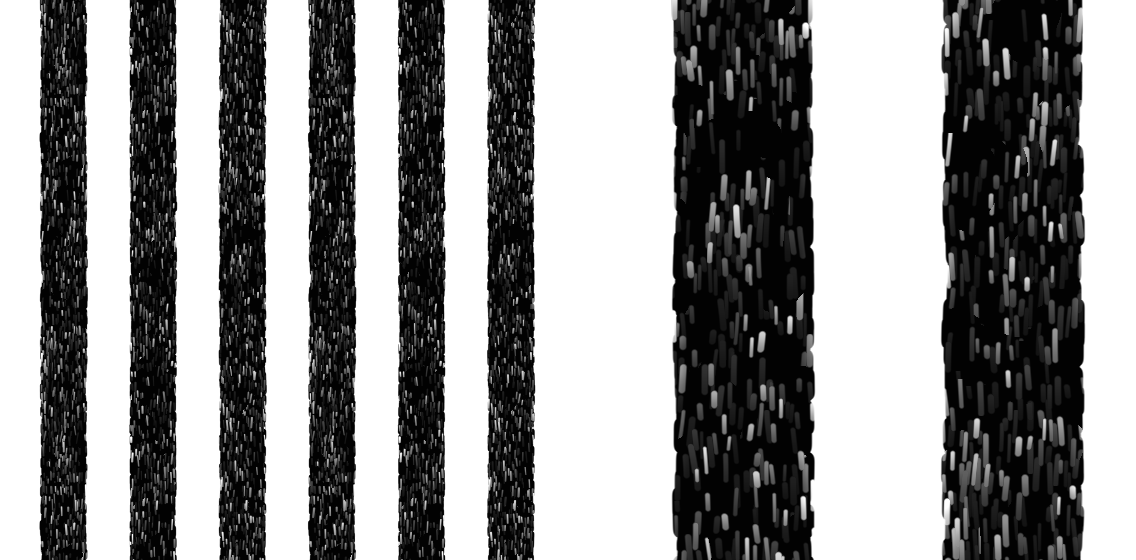
Left: the whole. Right: its middle third, enlarged.
A Shadertoy shader for this pattern:

```glsl
// Six hand-inked vertical stripes on white, filled with short dry-brush flecks.
// A tile of three stripes repeats across and down; flecks are jittered rounded
// strokes in staggered cells, and overlapping dashes roughen the stripe edges.

#define PITCH 0.1598          // distance between stripe centres
#define FIRST_CENTRE 0.1137
#define HALF_WIDTH 0.041
#define STRIPES 3.0           // stripes in one tile
#define TILE_HEIGHT 0.693
#define COLUMNS 14.0          // fleck columns in one stripe
#define ROWS 29.0             // fleck rows in one tile
#define EDGE_DASHES 34.0      // edge dashes in one tile
#define EDGE_ROUGHNESS 0.0034
#define WANDER 0.0018         // slow drift of the edges
#define DENSITY 0.50          // share of cells that hold a fleck
#define INK 0.008

float hash(vec3 p) {
    p = fract(p * 0.1031);
    p += dot(p, p.zyx + 31.32);
    return fract((p.x + p.y) * p.z);
}

// Gradient noise, periodic in y
float cornerSlope(vec2 cell, vec2 offset, float period) {
    float angle = 6.2832 * hash(vec3(cell.x, mod(cell.y, period), 71.0));
    return dot(vec2(cos(angle), sin(angle)), offset);
}

float gradientNoise(vec2 p, float period) {
    vec2 i = floor(p), f = fract(p);
    vec2 w = f * f * f * (f * (f * 6.0 - 15.0) + 10.0);
    vec2 e = vec2(1.0, 0.0);
    float low = mix(cornerSlope(i, f, period),
                    cornerSlope(i + e, f - e, period), w.x);
    float high = mix(cornerSlope(i + e.yx, f - e.yx, period),
                     cornerSlope(i + e.xx, f - e.xx, period), w.x);
    return mix(low, high, w.y);
}

// Distance from the stripe centre to its rough edge on one side
float edgeReach(float t, float stripe, float side) {
    float seed = stripe * 2.0 + side;
    float dash = 0.0;
    for (float k = 0.0; k < 2.0; k++) {
        float v = t * EDGE_DASHES + 0.5 * k;
        float r = hash(vec3(mod(floor(v), EDGE_DASHES), seed, 40.0 + k));
        float profile = 1.0 - pow(abs(2.0 * fract(v) - 1.0), 6.0);
        dash = max(dash, r * profile);
    }
    float drift = gradientNoise(vec2(seed * 5.0 + 0.5, t * 9.0), 9.0);
    return HALF_WIDTH + EDGE_ROUGHNESS * (dash - 0.6) + WANDER * drift;
}

// Brightness of one layer of flecks
float fleckLayer(float x, float t, float stripe, float layer, float soft) {
    vec2 cellSize = vec2(2.0 * HALF_WIDTH / COLUMNS, TILE_HEIGHT / ROWS);
    float sway = gradientNoise(vec2(stripe * 7.0 + layer + 0.5, t * 11.0), 11.0);
    float u = x / cellSize.x + 0.37 * layer + 0.7 * sway;
    float column = floor(u);
    float v = t * ROWS + ROWS * hash(vec3(column, stripe, layer + 11.0));
    vec3 id = vec3(column + 20.0, mod(floor(v), ROWS), stripe * 5.0 + layer);

    vec2 jitter = vec2(hash(id + 101.0), hash(id + 202.0)) - 0.5;
    vec2 q = (vec2(fract(u), fract(v)) - 0.5) * cellSize;
    q -= jitter * vec2(0.0010, 0.0050);
    q.x += q.y * 0.16 * (hash(id + 303.0) - 0.5);

    // Rounded stroke
    float radius = mix(0.0010, 0.0021, hash(id + 404.0));
    float halfLength = mix(0.0040, 0.0105, hash(id + 505.0));
    float d = length(vec2(q.x, max(abs(q.y) - halfLength + radius, 0.0))) - radius;

    // Patches of denser and drier ink
    float patchiness = gradientNoise(vec2(x * 18.0 + stripe * 9.0, t * 10.0), 10.0);
    float present = step(hash(id + 606.0), DENSITY + 0.55 * patchiness);

    float r = hash(id + 707.0);
    float rim = smoothstep(0.78, 1.0, abs(x) / HALF_WIDTH);
    float tone = 0.10 + 0.72 * r * r * r + 0.25 * rim * r;
    tone *= mix(0.75, 1.1, smoothstep(-halfLength, halfLength, q.y));
    return present * tone * smoothstep(soft, -soft, d);
}

void mainImage(out vec4 fragColor, in vec2 fragCoord) {
    vec2 p = fragCoord / iResolution.xy;
    float soft = max(0.75 / iResolution.y, 0.0007);

    // Stripe and tile coordinates
    float s = (p.x - FIRST_CENTRE) / PITCH + 0.5;
    float stripe = mod(floor(s), STRIPES);
    float x = (fract(s) - 0.5) * PITCH;
    float t = fract(p.y / TILE_HEIGHT);

    // Dry-brush fill
    float shade = INK;
    for (float layer = 0.0; layer < 3.0; layer++)
        shade = max(shade, fleckLayer(x, t, stripe, layer, soft));

    // Rough stripe outline over white
    float reach = edgeReach(t, stripe, step(0.0, x));
    float cover = smoothstep(soft, -soft, abs(x) - reach);
    fragColor = vec4(vec3(mix(1.0, shade, cover)), 1.0);
}
```
